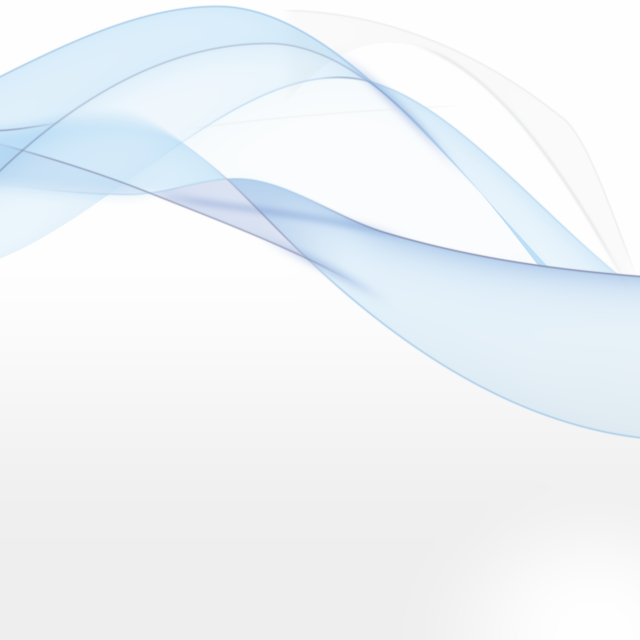
Give the GLSL for this background, as a Shadertoy shader.

```glsl
#define SKY_TINT vec3(0.70, 0.86, 0.965)
#define VIOLET_TINT vec3(0.70, 0.77, 0.90)
#define BLUE_LINE vec3(0.58, 0.75, 0.89)
#define DUSK_LINE vec3(0.50, 0.53, 0.66)
#define GREY_LINE vec3(0.86, 0.87, 0.88)
#define FLOOR_GREY vec3(0.935)
#define LINE_WIDTH 0.0017
#define RIM_WIDTH 0.035

// Cubic height over a span: x range, end depths, end slopes
float arc(float x, vec2 span, vec2 depth, vec2 slope) {
    float w = span.y - span.x;
    float t = (x - span.x) / w;
    float s = 1.0 - t;
    return depth.x * s * s * (1.0 + 2.0 * t) + depth.y * t * t * (3.0 - 2.0 * t)
         + w * t * s * (slope.x * s - slope.y * t);
}

// 1 between a and b, with fades of width f at both ends
float window(float x, float a, float b, float f) {
    return smoothstep(a - f, a + f, x) * (1.0 - smoothstep(b - f, b + f, x));
}

// Veil density between two curves; rim holds the extra at upper and lower edge
float veil(float y, float a, float b, float base, vec2 rim, float soft) {
    float top = min(a, b), low = max(a, b);
    float inside = smoothstep(-soft, soft, y - top) * smoothstep(-soft, soft, low - y);
    vec2 depth = max(vec2(y - top, low - y), 0.0);
    return inside * (base + dot(rim, exp(-depth / RIM_WIDTH)));
}

vec3 stain(vec3 col, vec3 tint, float amount) {
    return col * mix(vec3(1.0), tint, clamp(amount, 0.0, 1.0));
}

// Fine stroke along a curve, corrected for its steepness
float stroke(float y, float curve, float width) {
    float slope = clamp(dFdx(curve) * iResolution.x, -3.0, 3.0);
    float d = (y - curve) / (width * sqrt(1.0 + slope * slope));
    return exp(-d * d);
}

void mainImage(out vec4 fragColor, in vec2 fragCoord) {
    vec2 uv = fragCoord / iResolution.xy;
    float x = uv.x, y = 1.0 - uv.y; // y is depth below the top
    float aa = 1.0 / iResolution.y;

    // Backdrop: white falling to grey, with a glow in the lower right
    vec3 col = mix(vec3(0.996), FLOOR_GREY, smoothstep(0.38, 0.86, y));
    float glow = 1.0 - smoothstep(0.04, 0.31, length((vec2(x, y) - vec2(0.93, 0.99)) * vec2(1.0, 1.2)));
    col = mix(col, vec3(0.995), glow);

    // Ribbon edges
    float crest = x < 0.34 ? arc(x, vec2(0.0, 0.34), vec2(0.12, 0.010), vec2(-0.5, 0.0))
                           : arc(x, vec2(0.34, 0.75), vec2(0.010, 0.30), vec2(0.0, 1.1));
    float fold = x < 0.42 ? arc(x, vec2(0.0, 0.42), vec2(0.267, 0.068), vec2(-0.95, 0.0))
                          : arc(x, vec2(0.42, 0.75), vec2(0.068, 0.30), vec2(0.0, 1.2));
    float arch = x < 0.53 ? arc(x, vec2(0.0, 0.53), vec2(0.404, 0.121), vec2(-0.4, 0.0))
                          : arc(x, vec2(0.53, 0.965), vec2(0.121, 0.428), vec2(0.0, 0.8));
    float keel = x < 0.195 ? arc(x, vec2(0.0, 0.195), vec2(0.204, 0.185), vec2(-0.05, 0.1))
               : x < 0.48 ? arc(x, vec2(0.195, 0.48), vec2(0.185, 0.404), vec2(0.1, 0.95))
                          : arc(x, vec2(0.48, 1.0), vec2(0.404, 0.684), vec2(0.95, 0.12));
    float under = x < 0.235 ? arc(x, vec2(0.0, 0.235), vec2(0.225, 0.302), vec2(0.28, 0.4))
                            : arc(x, vec2(0.235, 0.56), vec2(0.302, 0.445), vec2(0.4, 0.55));
    float spine = x < 0.2 ? arc(x, vec2(0.0, 0.2), vec2(0.289, 0.304), vec2(0.1, 0.0))
                : x < 0.37 ? arc(x, vec2(0.2, 0.37), vec2(0.304, 0.279), vec2(0.0))
                : x < 0.6 ? arc(x, vec2(0.37, 0.6), vec2(0.279, 0.363), vec2(0.0, 0.3))
                          : arc(x, vec2(0.6, 1.0), vec2(0.363, 0.432), vec2(0.3, 0.08));
    float seam = arc(x, vec2(0.235, 0.6), vec2(0.302, 0.363), vec2(0.2, 0.25));

    // Pale wisps behind the ribbons
    float wisp = x < 0.88 ? arc(x, vec2(0.43, 0.88), vec2(0.016, 0.185), vec2(0.0, 0.8))
                          : arc(x, vec2(0.88, 0.99), vec2(0.185, 0.42), vec2(0.8, 2.6));
    float strand = arc(x, vec2(0.64, 0.965), vec2(0.07, 0.42), vec2(0.2, 1.8));
    float thread = arc(x, vec2(0.27, 0.72), vec2(0.205, 0.165), vec2(-0.15, -0.05));
    float above = smoothstep(-aa, aa, spine - y);
    float wispSpan = window(x, 0.45, 0.985, 0.015) * above;
    col = stain(col, vec3(0.965), wispSpan * veil(y, wisp, strand, 0.3, vec2(0.2), aa));
    col = mix(col, GREY_LINE, 0.35 * wispSpan * stroke(y, wisp, LINE_WIDTH));
    col = mix(col, GREY_LINE, 0.5 * window(x, 0.67, 0.96, 0.03) * stroke(y, strand, 0.003));

    // Translucent veils
    float clip = x < 0.3 ? 1.0 : above;
    col = stain(col, SKY_TINT, clip * veil(y, arch, spine, 0.04, vec2(0.10, 0.02), aa));
    col = stain(col, SKY_TINT, clip * veil(y, crest, fold, 0.36, vec2(0.16, 0.12), aa));
    col = stain(col, SKY_TINT, clip * veil(y, fold, arch, 0.14, vec2(0.28, 0.10), aa));
    float soft = aa + 0.02 * (1.0 - smoothstep(0.2, 0.3, x));
    float body = mix(0.38, 0.24, x);
    col = stain(col, SKY_TINT, veil(y, keel, spine, body, vec2(0.22, 0.06), soft));
    float shade = window(x, 0.5, 1.2, 0.12) * smoothstep(-aa, aa, y - spine);
    col = stain(col, VIOLET_TINT, shade * 0.55 * exp(-max(y - spine, 0.0) / 0.025));
    float wedge = mix(0.15, 0.5, smoothstep(0.22, 0.27, x)) * (1.0 - smoothstep(0.40, 0.56, x));
    col = stain(col, VIOLET_TINT, wedge * veil(y, under, spine, 0.8, vec2(0.1, 0.25), aa));

    // Soft creases, then fine lines
    float knot = window(x, 0.56, 0.68, 0.05);
    col = stain(col, VIOLET_TINT, 0.55 * knot * stroke(y, crest, 0.009));
    col = stain(col, VIOLET_TINT, 0.45 * window(x, 0.28, 0.6, 0.05) * stroke(y, seam, 0.008));
    col = stain(col, VIOLET_TINT, 0.5 * window(x, 0.44, 0.57, 0.05) * stroke(y, under, 0.009));
    col = mix(col, GREY_LINE, 0.2 * window(x, 0.3, 0.7, 0.04) * stroke(y, thread, LINE_WIDTH));
    col = mix(col, BLUE_LINE, 0.6 * window(x, -0.5, 0.72, 0.06) * stroke(y, crest, LINE_WIDTH));
    col = mix(col, DUSK_LINE, mix(0.55, 0.32, smoothstep(0.0, 0.15, x))
        * window(x, -0.5, 0.66, 0.06) * stroke(y, fold, LINE_WIDTH));
    col = mix(col, BLUE_LINE, 0.35 * window(x, 0.3, 0.94, 0.1) * above * stroke(y, arch, LINE_WIDTH));
    col = mix(col, DUSK_LINE, 0.4 * window(x, 0.52, 0.57, 0.03) * stroke(y, arch, LINE_WIDTH));
    float keelDusk = window(x, -0.5, 0.06, 0.05) + window(x, 0.36, 0.48, 0.06);
    col = mix(col, DUSK_LINE, 0.55 * keelDusk * stroke(y, keel, LINE_WIDTH));
    col = mix(col, BLUE_LINE, 0.6 * smoothstep(0.46, 0.54, x) * stroke(y, keel, LINE_WIDTH));
    col = mix(col, DUSK_LINE, 0.55 * window(x, 0.03, 0.51, 0.06) * stroke(y, under, LINE_WIDTH));
    col = mix(col, BLUE_LINE, 0.3 * window(x, 0.1, 0.6, 0.1) * stroke(y, spine, LINE_WIDTH));
    col = mix(col, DUSK_LINE, 0.7 * smoothstep(0.45, 0.62, x) * stroke(y, spine, LINE_WIDTH));

    fragColor = vec4(clamp(col, 0.0, 1.0), 1.0);
}
```
